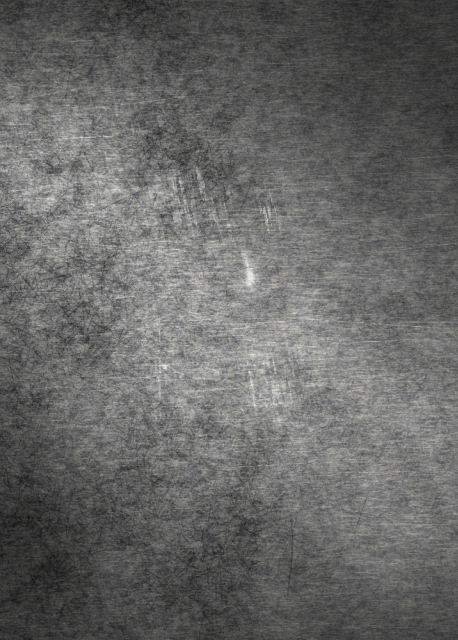
This texture is drawn by a Shadertoy shader. Its source:

```glsl
// Worn dark steel plate: brushed grain, mottled tarnish, fine scratches and a vignette.

vec2 hash2(vec2 p) {
    vec3 q = fract(p.xyx * vec3(0.1031, 0.1030, 0.0973));
    q += dot(q, q.yzx + 33.33);
    return fract((q.xx + q.yz) * q.zy);
}

// Soft cellular noise: random cell values blended by distance, about 0.5 on average
float cells(vec2 p) {
    vec2 cell = floor(p), f = p - cell;
    float total = 0.0, weight = 0.0;
    for (int j = -1; j <= 1; j++)
    for (int i = -1; i <= 1; i++) {
        vec2 o = vec2(i, j), h = hash2(cell + o);
        vec2 d = o + h - f;
        float w = exp(-8.0 * dot(d, d));
        total += w * fract(h.x * 7.3 + h.y * 13.7);
        weight += w;
    }
    return total / weight;
}

// Layered cells, centred on zero
float mottle(vec2 p) {
    float sum = 0.0, amp = 0.5;
    for (int i = 0; i < 5; i++) {
        sum += amp * (cells(p) - 0.5);
        p = mat2(1.6, 1.2, -1.2, 1.6) * p + 17.3;
        amp *= 0.72;
    }
    return sum;
}

// Sparse hairlines along one direction, from strongly stretched cells
float hairs(vec2 p, float angle, vec2 density, float sparse) {
    float c = cos(angle), s = sin(angle);
    vec2 q = vec2(c * p.x + s * p.y, c * p.y - s * p.x) + 2.0 + angle;
    return smoothstep(sparse, sparse + 0.25, cells(q * density));
}

float glow(vec2 p, vec2 center, vec2 radius) {
    vec2 d = (p - center) / radius;
    return exp(-dot(d, d));
}

// Thin line with tapered ends
float stroke(vec2 p, vec2 center, float angle, float halfLength, float width) {
    vec2 dir = vec2(cos(angle), sin(angle)), q = p - center;
    float across = dot(q, vec2(-dir.y, dir.x)) / max(width, 0.5 / iResolution.y);
    return exp(-across * across) * smoothstep(halfLength, halfLength * 0.2, abs(dot(q, dir)));
}

void mainImage(out vec4 fragColor, in vec2 fragCoord) {
    vec2 uv = fragCoord / iResolution.xy;
    vec2 p = fragCoord / iResolution.y;

    // Broad lighting
    float light = 0.165 + 0.355 * glow(uv, vec2(0.47, 0.49), vec2(0.66, 0.43))
                + 0.20 * glow(uv, vec2(0.04, 0.72), vec2(0.28, 0.18))
                + 0.17 * glow(uv, vec2(0.92, 0.28), vec2(0.34, 0.22))
                - 0.08 * glow(uv, vec2(0.04, 0.20), vec2(0.22, 0.20))
                - 0.05 * glow(uv, vec2(0.85, 0.78), vec2(0.25, 0.20));

    // Tarnish, rougher toward the left
    float rough = mix(1.0, 0.5, smoothstep(0.3, 0.8, uv.x));
    float clouds = mottle(p * 5.0 + 3.0);
    float specks = mottle(p * vec2(62.0, 80.0) + 40.0);
    float tone = light * (1.0 + 0.45 * clouds + 0.46 * rough * specks);

    // Short brushing and fine grit
    float brush = cells(p * vec2(110.0, 460.0)) - 0.5;
    float grit = cells(p * vec2(360.0, 400.0) + 90.0) - 0.5;
    tone += light * (0.20 * brush + 0.26 * mix(0.5, 1.0, rough) * grit);

    // Dense fine scratches: level pale ones, dark ones at many angles
    vec2 bent = p + 0.004 * vec2(sin(p.y * 31.0), sin(p.x * 23.0 + p.y * 9.0));
    float fine = hairs(p, 0.02, vec2(22.0, 470.0), 0.70) + hairs(p, 0.16, vec2(26.0, 450.0), 0.78)
               + 0.7 * hairs(p, -0.12, vec2(28.0, 450.0), 0.78);
    float cracks = 0.0;
    for (int i = 0; i < 6; i++)
        cracks += hairs(bent, 0.35 + 0.47 * float(i), vec2(38.0, 400.0), 0.74);
    float worn = smoothstep(-0.3, 0.25, clouds);
    tone += light * 0.13 * fine * (0.6 + 0.4 * worn);
    tone -= light * 0.17 * rough * min(cracks, 1.2) * (1.15 - 0.45 * worn);

    // Long single scratches and dark hairlines
    float pale = 0.0, dark = 0.0;
    for (int i = 0; i < 60; i++) {
        float n = float(i);
        vec2 a = hash2(vec2(n, 5.0)), b = hash2(vec2(n, 19.0)), c = hash2(vec2(n, 47.0));
        vec2 spot = vec2(a.x * 0.715, mix(0.25, 0.95, a.y));
        pale += stroke(p, spot, (b.x - 0.45) * 0.25, 0.04 + 0.2 * b.y * b.y, 0.0009) * c.x;
        dark += stroke(bent, vec2(c.x * c.x * 0.715, c.y), b.x * 6.28, 0.02 + 0.06 * a.x, 0.001) * b.y;
    }
    float broken = smoothstep(0.25, 0.7, cells(p * vec2(130.0, 170.0)));
    tone += light * 0.27 * min(pale, 1.2) * (0.3 + broken);
    dark += stroke(bent, vec2(0.453, 0.12), 1.57, 0.10, 0.0014);
    tone -= light * 0.22 * min(dark, 1.0);

    // Steep scuffs gathered around the middle
    float steep = hairs(p, -1.36, vec2(26.0, 260.0), 0.58) + 0.6 * hairs(p, -1.45, vec2(34.0, 350.0), 0.62);
    float patches = glow(p, vec2(0.30, 0.69), vec2(0.06, 0.055))
                  + glow(p, vec2(0.42, 0.665), vec2(0.022, 0.04))
                  + 0.45 * glow(p, vec2(0.43, 0.40), vec2(0.05, 0.08))
                  + 0.3 * glow(p, vec2(0.26, 0.40), vec2(0.04, 0.12))
                  + 0.3 * glow(p, vec2(0.20, 0.82), vec2(0.10, 0.04));
    float scuff = steep * patches * (0.4 + 0.8 * broken);
    for (int i = 0; i < 7; i++) {
        vec2 a = hash2(vec2(float(i), 101.0));
        vec2 spot = i < 4 ? vec2(0.24 + 0.04 * a.x, 0.36 + 0.12 * a.y)
                          : vec2(0.38 + 0.06 * a.x, 0.36 + 0.1 * a.y);
        scuff += 0.5 * broken * stroke(p, spot, i < 4 ? -1.56 : -1.4, 0.07, 0.0013);
    }
    tone += light * 0.40 * min(scuff, 1.2);

    // Rubbed bright spot with a tail above and below
    float rub = glow(p, vec2(0.393, 0.564), vec2(0.013, 0.024))
              + 0.6 * stroke(p, vec2(0.388, 0.58), -1.35, 0.06, 0.004);
    tone += 0.21 * rub * (0.8 + 0.4 * broken);

    // Faintly cool hollows and warm highlights
    float warmth = 0.012 + 0.06 * brush + 0.02 * min(fine, 1.0) - 0.025 * min(cracks, 1.0);
    vec3 steel = tone * (1.0 + warmth * vec3(0.5, 0.3, -1.0));
    fragColor = vec4(clamp(steel, 0.04, 0.9), 1.0);
}
```
